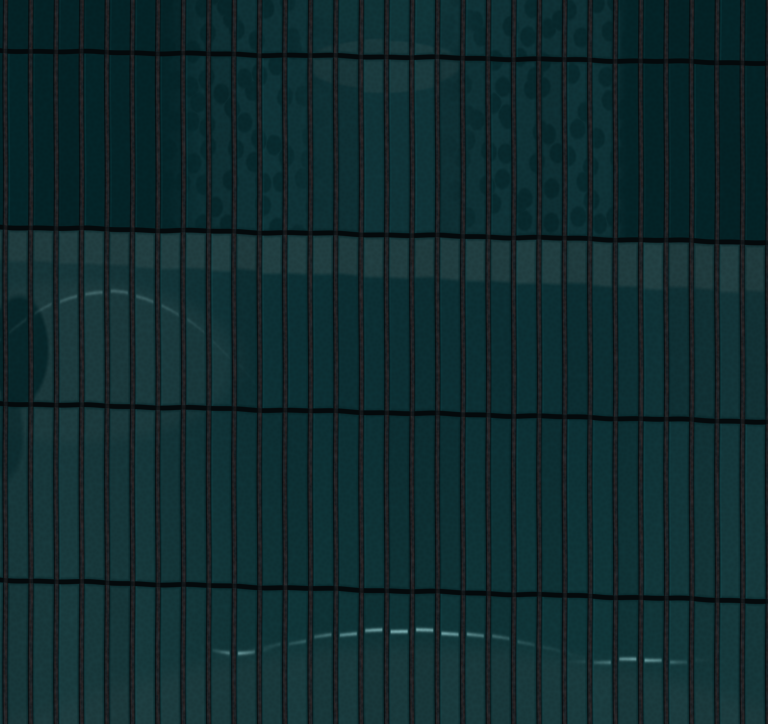
Give the GLSL for this texture, as a WebGL 1 fragment shader.

```glsl
precision highp float;
uniform vec2 u_resolution;

#define COLUMN_PITCH 0.0331
#define COLUMN_START 0.0068
#define ROW_PITCH 0.2437
#define ROW_START 0.199
#define JOINT_HALF vec2(0.0033, 0.0033)
#define DEEP_TEAL vec3(0.015, 0.135, 0.15)
#define MID_TEAL vec3(0.045, 0.18, 0.198)
#define SOFT_TEAL vec3(0.065, 0.21, 0.22)
#define PALE_TEAL vec3(0.135, 0.245, 0.255)
#define GROUT vec3(0.13, 0.135, 0.145)
#define SHADOW vec3(0.025, 0.05, 0.06)

float hash(vec2 p) {
  p = fract(p * vec2(0.1031, 0.1137));
  p += dot(p, p.yx + 33.33);
  return fract((p.x + p.y) * p.x * 17.0);
}

// Distance to the nearest scattered point
float cellular(vec2 p) {
  vec2 cell = floor(p);
  float nearest = 2.0;
  for (int j = -1; j <= 1; j++) {
    for (int i = -1; i <= 1; i++) {
      vec2 c = cell + vec2(float(i), float(j));
      vec2 point = c + vec2(hash(c + 71.0), hash(c + 137.0));
      nearest = min(nearest, distance(p, point));
    }
  }
  return nearest;
}

float ellipse(vec2 p, vec2 center, vec2 radius, float blur) {
  return 1.0 - smoothstep(1.0 - blur, 1.0 + blur, length((p - center) / radius));
}

// Thin parabolic highlight that fades away from its crown
float glint(vec2 p, vec2 crown, float bend, float reach) {
  float x = p.x - crown.x;
  float y = p.y - crown.y + bend * x * x;
  return exp(-y * y / 0.000008 - x * x / (reach * reach));
}

// Dim room mirrored in the upper tiles
vec3 upperReflection(vec2 p) {
  float window = smoothstep(0.2, 0.29, p.x) * (1.0 - smoothstep(0.79, 0.82, p.x));
  float leaves = smoothstep(0.28, 0.42, cellular(p * vec2(34.0, 25.0)));
  float sides = smoothstep(0.06, 0.15, abs(p.x - 0.5));
  vec3 color = mix(DEEP_TEAL, MID_TEAL + 0.012, window * mix(1.0, leaves, 0.65 * sides));
  color = mix(color, PALE_TEAL, 0.55 * ellipse(p, vec2(0.5, 0.91), vec2(0.1, 0.036), 0.06));
  return mix(color, SOFT_TEAL, 0.45 * ellipse(p, vec2(0.5, 1.0), vec2(0.09, 0.05), 0.2));
}

// Pale ledge, basin and glow mirrored in the lower tiles
vec3 lowerReflection(vec2 p, float row) {
  vec3 color = mix(MID_TEAL, SOFT_TEAL, 0.7 * (1.0 - smoothstep(0.1, 0.55, p.y)));
  float leftGlow = 1.0 - smoothstep(0.08, 0.4, p.x);
  color = mix(color, PALE_TEAL, 0.45 * leftGlow);
  color = mix(color, PALE_TEAL, 0.45 * ellipse(p, vec2(0.1, 0.5), vec2(0.21, 0.11), 0.12));
  color = mix(color, PALE_TEAL, 0.3 * smoothstep(0.75, 1.0, p.x));
  float ledge = smoothstep(-0.015, 0.015, row - 1.81 + 0.09 * p.x);
  color = mix(color, PALE_TEAL, 0.9 * ledge);
  float basin = 1.0 - smoothstep(-0.04, 0.006, p.y - 0.126 + 0.4 * pow(p.x - 0.53, 2.0));
  color = mix(color, PALE_TEAL, 0.5 * basin);
  color = mix(color, DEEP_TEAL, 0.85 * ellipse(p, vec2(0.025, 0.515), vec2(0.038, 0.075), 0.08));
  return mix(color, DEEP_TEAL, 0.5 * ellipse(p, vec2(0.01, 0.4), vec2(0.02, 0.06), 0.2));
}

void main() {
  vec2 uv = gl_FragCoord.xy / u_resolution;
  vec2 soft = 0.8 / u_resolution;

  // Tile grid with gently sloping rows
  float slope = 0.029 - 0.0164 * (uv.y - 0.2);
  float wobble = 0.0007 * sin(uv.x * 41.0) + 0.0005 * sin(uv.x * 97.0);
  vec2 pitch = vec2(COLUMN_PITCH, ROW_PITCH);
  vec2 grid = vec2(uv.x - COLUMN_START + 0.0004 * sin(uv.y * 23.0),
                   uv.y - ROW_START + slope * uv.x + wobble) / pitch;
  vec2 tile = floor(grid);
  vec2 offset = (fract(grid + 0.5) - 0.5) * pitch;
  vec2 edge = abs(offset);
  float variation = hash(tile + 19.0) - 0.5;

  // Each tile tilts its reflection a little
  vec2 p = uv + vec2(0.0, 0.006 * variation);
  vec3 reflection = grid.y > 2.0 ? upperReflection(p)
                                 : lowerReflection(p, grid.y + 0.02 * variation);
  float face = smoothstep(0.0038, 0.0068, edge.x) * smoothstep(0.003, 0.008, edge.y);
  vec3 color = mix(mix(DEEP_TEAL, reflection, 0.5), reflection, face);

  // Highlights, glaze rim and fine grain
  float shine = 0.5 * glint(p, vec2(0.53, 0.128), 0.66, 0.12);
  shine += 0.35 * glint(p, vec2(0.31, 0.097), -4.0, 0.025);
  shine += 0.4 * glint(p, vec2(0.83, 0.088), 0.1, 0.05);
  shine += 0.16 * glint(p, vec2(0.14, 0.597), 3.5, 0.11);
  color += shine * face * vec3(0.8, 0.9, 0.9);
  float rim = exp(-pow((offset.x - 0.0052) / 0.0009, 2.0));
  color += vec3(0.01, 0.035, 0.037) * rim * (0.6 + variation);
  float grain = cellular(uv * vec2(170.0, 160.0)) - 0.45;
  color *= 1.0 + 0.1 * variation + 0.1 * grain;

  // Worn upright grout and thin dark cross joints
  vec2 joint = 1.0 - smoothstep(JOINT_HALF - soft, JOINT_HALF + soft, edge);
  float core = 1.0 - smoothstep(0.0012, 0.0034, abs(offset.x - 0.0004));
  vec3 upright = mix(SHADOW, GROUT, core) * (1.0 + 0.4 * grain);
  upright += vec3(0.02, 0.0, -0.005) * core * sin(uv.y * 140.0 + tile.x * 2.4);
  color = mix(color, SHADOW * 0.7, joint.y);
  color = mix(color, upright, joint.x * (1.0 - 0.45 * joint.y));
  gl_FragColor = vec4(color, 1.0);
}
```
